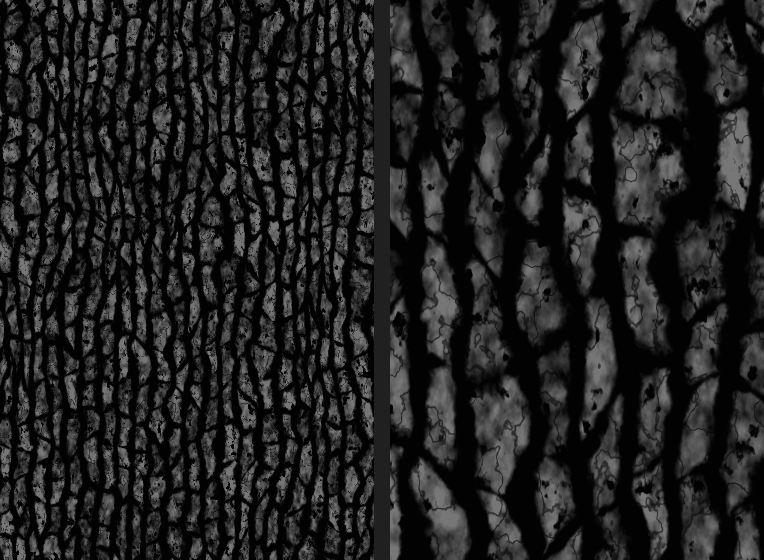
Left: the whole. Right: its middle third, enlarged.
This texture is drawn by a WebGL 1 fragment shader. Its source:

```glsl
precision highp float;
// Dark tree bark: tall grey plates split by deep, black, mostly vertical furrows.
// Plates are stretched Voronoi cells in warped columns; furrows widen on the plate
// sides, and layered value noise roughens the edges and mottles the faces.
uniform vec2 u_resolution;

float hash(vec2 p) {
  vec3 q = fract(vec3(p.xyx) * 0.1031);
  q += dot(q, q.yzx + 33.33);
  return fract((q.x + q.y) * q.z);
}

float noise(vec2 p) {
  vec2 i = floor(p), f = fract(p);
  f = f * f * (3.0 - 2.0 * f);
  return mix(mix(hash(i), hash(i + vec2(1.0, 0.0)), f.x),
             mix(hash(i + vec2(0.0, 1.0)), hash(i + 1.0), f.x), f.y);
}

float fbm(vec2 p) {
  float sum = 0.0, amp = 0.53;
  for (int i = 0; i < 4; i++) {
    sum += amp * noise(p);
    p = mat2(1.6, 1.2, -1.2, 1.6) * p + 17.3;
    amp *= 0.5;
  }
  return sum;
}

// Plate centre, kept close to the axis of its column
vec2 plateCentre(vec2 cell) {
  float columnShift = hash(vec2(cell.x, 91.0));
  return cell + vec2(0.5 + 0.36 * (hash(cell + 7.0) - 0.5),
                     columnShift + 0.72 * (hash(cell + 43.0) - 0.5));
}

// Returns furrow-to-face height in x and the plate's random value in y
vec2 plates(vec2 p, float rough) {
  const vec2 STRETCH = vec2(1.5, 1.0);
  vec2 home = floor(p), nearestCell = home, nearest = vec2(9.0);
  for (int y = -2; y <= 2; y++) {
    for (int x = -1; x <= 1; x++) {
      vec2 cell = home + vec2(float(x), float(y));
      vec2 r = (plateCentre(cell) - p) * STRETCH;
      if (dot(r, r) < dot(nearest, nearest)) {
        nearest = r;
        nearestCell = cell;
      }
    }
  }
  float height = 9.0;
  for (int y = -2; y <= 2; y++) {
    for (int x = -2; x <= 2; x++) {
      vec2 cell = nearestCell + vec2(float(x), float(y));
      vec2 r = (plateCentre(cell) - p) * STRETCH;
      vec2 across = r - nearest;
      if (dot(across, across) > 0.0001) {
        vec2 n = normalize(across);
        float side = smoothstep(0.25, 0.9, abs(n.x));
        float dist = dot(0.5 * (r + nearest), n) + rough * mix(0.22, 0.5, side);
        height = min(height, (dist - mix(0.03, 0.2, side)) / mix(0.08, 0.2, side));
      }
    }
  }
  return vec2(height, hash(nearestCell + 151.0));
}

void main() {
  vec2 uv = gl_FragCoord.xy / u_resolution.y;

  // Columns wander sideways and vary in width
  vec2 p = uv * vec2(33.0, 17.0) + 20.0;
  p.x += 1.3 * (noise(p * vec2(0.35, 0.3)) - 0.5) + 0.4 * (noise(p * vec2(0.8, 1.7)) - 0.5);
  p.y += 0.9 * (noise(p * vec2(0.5, 0.45) + 60.0) - 0.5);

  float rough = fbm(uv * vec2(105.0, 75.0)) - 0.5;
  vec2 plate = plates(p, rough);
  float face = smoothstep(0.0, 1.0, plate.x);

  // Mottled face tone, with broad light and dark zones
  float mottle = fbm(uv * vec2(150.0, 95.0) + 31.0) - 0.5;
  float zone = noise(uv * vec2(7.0, 5.0) + 5.0) - 0.5;
  float tone = 0.26 + 0.2 * (plate.y - 0.5) + 0.62 * mottle + 0.1 * zone;
  tone += 0.05 * smoothstep(0.5, 2.5, plate.x);

  // Fine splits and pits in the faces
  float split = abs(fbm(uv * vec2(85.0, 62.0) + 77.0) - 0.5);
  tone *= mix(0.4, 1.0, smoothstep(0.0, 0.05, split));
  tone *= smoothstep(0.24, 0.36, fbm(uv * vec2(130.0, 90.0) + 140.0));

  float grey = 0.008 + face * clamp(tone, 0.0, 0.46);
  gl_FragColor = vec4(vec3(grey), 1.0);
}
```
